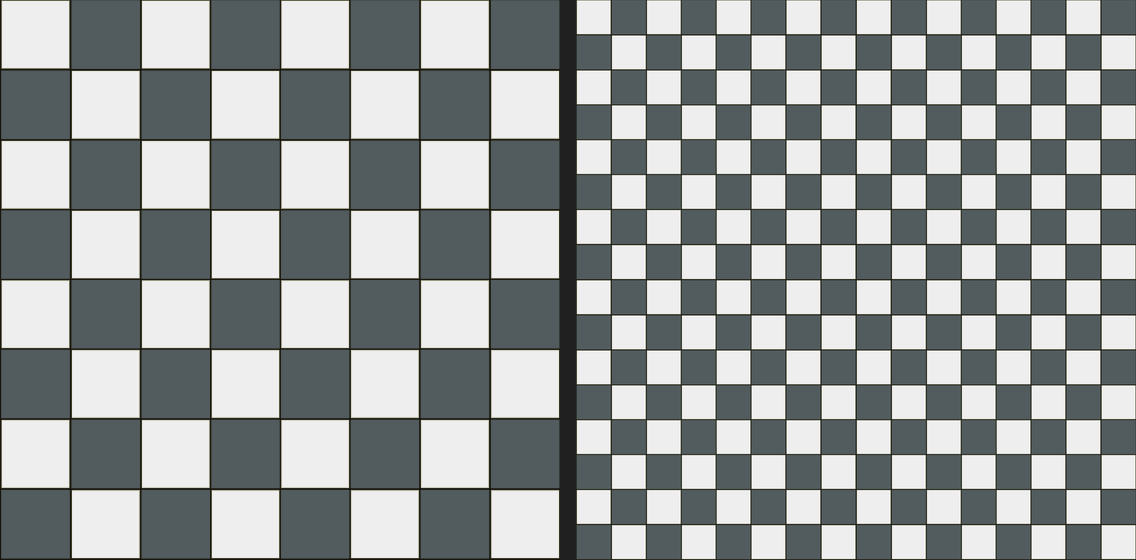
Left: one tile. Right: repeated 2 by 2.
A WebGL 2 fragment shader for this pattern:

```glsl
#version 300 es
precision highp float;
// Checkerboard of slate and off-white square tiles, parted by thin near-black joints.
// Each cell is a rounded box distance; light tiles carry a narrow olive rim beside the
// joint, and the joints drift and change weight slightly. Wraps on both axes.

uniform vec2 u_resolution;
out vec4 fragColor;

// Lengths are fractions of the canvas side
const float TILES = 8.0;
const vec2 GRID_SHIFT = vec2(0.0006, 0.0011);
const float GRID_DRIFT = 0.0008;
const float JOINT_HALF = 0.00122;
const float JOINT_VARIATION = 0.16;
const float CORNER_RADIUS = 0.0010;
const float RIM_DARK = 0.0005;
const float RIM_WIDTH = 0.0011;

const vec3 SLATE = vec3(0.320, 0.357, 0.364);
const vec3 OFF_WHITE = vec3(0.935);
const vec3 JOINT = vec3(0.085, 0.078, 0.045);
const vec3 OLIVE_DARK = vec3(0.29, 0.29, 0.19);
const vec3 OLIVE_LIGHT = vec3(0.52, 0.52, 0.36);
const float TAU = 6.28318531;

float roundedBox(vec2 p, vec2 halfSize, float radius) {
    vec2 q = abs(p) - halfSize + radius;
    return length(max(q, 0.0)) + min(max(q.x, q.y), 0.0) - radius;
}

// Coverage of the region where the distance is positive, filtered over one pixel
float coverage(float dist, float pixel) {
    return clamp(dist / pixel + 0.5, 0.0, 1.0);
}

// Half width of the joints nearest to a point, one weight per grid line
vec2 jointHalfWidths(vec2 gridPos) {
    vec2 line = floor(gridPos + 0.5);
    return JOINT_HALF * (1.0 + JOINT_VARIATION * cos(TAU * line / TILES));
}

void main() {
    vec2 uv = gl_FragCoord.xy / u_resolution;
    float pixel = 1.0 / min(u_resolution.x, u_resolution.y);

    // Grid cell and its colour parity, with a slow periodic drift of the lines
    vec2 drift = GRID_SHIFT + GRID_DRIFT * sin(TAU * uv);
    vec2 gridPos = (uv - drift) * TILES;
    vec2 cell = mod(floor(gridPos), TILES);
    vec2 local = (fract(gridPos) - 0.5) / TILES;
    float isLight = mod(cell.x + cell.y, 2.0);

    // Signed distance to the tile outline, positive inside the joint
    vec2 halfSize = 0.5 / TILES - jointHalfWidths(gridPos);
    float dist = roundedBox(local, halfSize, CORNER_RADIUS);

    // Tile face
    vec3 color = mix(SLATE, OFF_WHITE, isLight);

    // Olive rim on light tiles, darker toward the joint
    color = mix(color, OLIVE_LIGHT, isLight * coverage(dist + RIM_WIDTH, pixel));
    color = mix(color, OLIVE_DARK, isLight * coverage(dist + RIM_DARK, pixel));

    // Joint
    color = mix(color, JOINT, coverage(dist, pixel));

    fragColor = vec4(color, 1.0);
}
```
